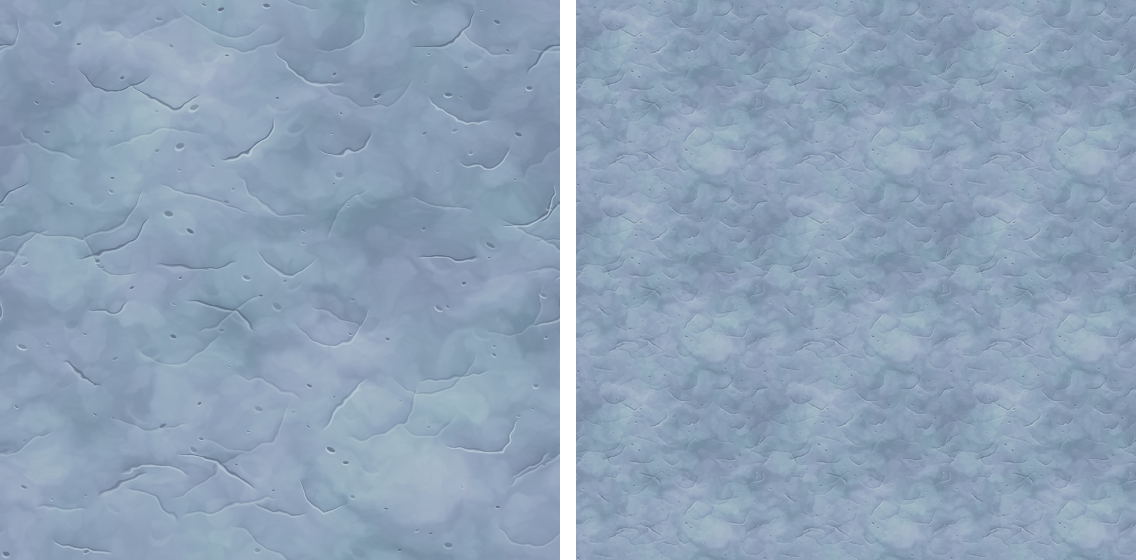
Left, the tile; right, the same tile 3 across and 3 down.
Write a Shadertoy shader that draws this texture.

```glsl
// Weathered blue-grey painted stone: wrapped fbm and soft Voronoi daubs set the
// tone, then curved cracks and small pits are scattered on jittered grids.
// Every grid has a whole number of cells and wraps, so the square tiles.

float hash(vec2 p) {
    return fract(sin(dot(p, vec2(127.1, 311.7))) * 43758.5453);
}

vec2 hash2(vec2 p) {
    return vec2(hash(p), hash(p + 57.31));
}

// Value noise over the unit square, wrapping after n cells
float noise(vec2 uv, vec2 n, float seed) {
    vec2 p = uv * n, i = floor(p), f = fract(p);
    f = f * f * (3.0 - 2.0 * f);
    float a = hash(mod(i, n) + seed);
    float b = hash(mod(i + vec2(1, 0), n) + seed);
    float c = hash(mod(i + vec2(0, 1), n) + seed);
    float d = hash(mod(i + 1.0, n) + seed);
    return mix(mix(a, b, f.x), mix(c, d, f.x), f.y);
}

float fbm(vec2 uv, vec2 n, float seed) {
    float sum = 0.0, amp = 0.5;
    for (int i = 0; i < 5; i++) {
        sum += amp * noise(uv, n, seed + float(i) * 7.7);
        n *= 2.0;
        amp *= 0.5;
    }
    return sum;
}

// Flat brush patches: Voronoi cells of random tone with slightly blended edges
float daubs(vec2 uv, vec2 n, float seed) {
    vec2 p = uv * n, base = floor(p);
    float sum = 0.0, total = 0.0001;
    for (int j = -1; j <= 1; j++)
    for (int i = -1; i <= 1; i++) {
        vec2 cell = base + vec2(i, j), id = mod(cell, n) + seed;
        vec2 q = p - cell - hash2(id);
        float weight = exp(-28.0 * dot(q, q));
        sum += weight * hash(id + 91.7);
        total += weight;
    }
    return sum / total;
}

// Pits: x is the shaded hollow, y the lit lower rim
vec2 pits(vec2 uv, float n, float size, float keep, float seed) {
    vec2 base = floor(uv * n), shade = vec2(0);
    for (int j = -1; j <= 1; j++)
    for (int i = -1; i <= 1; i++) {
        vec2 cell = base + vec2(i, j), id = mod(cell, n) + seed;
        if (hash(id + 13.9) > keep) continue;
        vec2 q = uv - (cell + hash2(id)) / n;
        q.y += q.x * (hash(id + 31.3) - 0.5);
        q.y *= 1.1 + 0.7 * hash(id + 44.1);
        float r = size * mix(0.45, 1.0, hash(id + 5.3));
        float soft = 0.0011 + 0.08 * r;
        float disc = smoothstep(soft, -soft, length(q) - r);
        float hollow = smoothstep(soft, -soft, length(q - vec2(0.15, 0.6) * r) - r);
        vec2 strength = 0.3 + 0.7 * hash2(id + 23.7);
        shade = max(shade, disc * strength * vec2(hollow, 1.0 - hollow));
    }
    return shade;
}

// Cracks: x dark line, y lit lip below it, z soft step between the two sides
vec3 cracks(vec2 uv, float n, float reach, float keep, float seed) {
    vec2 base = floor(uv * n);
    vec3 shade = vec3(0);
    float wobble = 0.014 * (noise(uv, vec2(34), 3.1) - 0.5)
                 + 0.005 * (noise(uv, vec2(90), 8.2) - 0.5);
    for (int j = -1; j <= 1; j++)
    for (int i = -1; i <= 1; i++) {
        vec2 cell = base + vec2(i, j), id = mod(cell, n) + seed;
        if (hash(id + 19.1) > keep) continue;
        vec2 q = uv - (cell + hash2(id)) / n;
        float angle = 1.5 * (hash(id + 3.7) - 0.4);
        q = mat2(cos(angle), -sin(angle), sin(angle), cos(angle)) * q;
        float len = reach * mix(0.45, 1.0, hash(id + 8.9));
        float bend = 1.1 * (hash(id + 27.3) - 0.3);
        float kink = 0.5 * (hash(id + 37.7) - 0.4);
        float y = q.y - bend * q.x * q.x / len - kink * abs(q.x - 0.3 * len) + wobble;
        float taper = clamp(1.0 - abs(q.x) / len, 0.0, 1.0);
        float width = 0.0021 * sqrt(taper);
        float fade = smoothstep(0.0, 0.25, taper);
        vec2 strength = 0.25 + 0.75 * hash2(id + 61.3);
        float dark = smoothstep(width + 0.001, width - 0.001, abs(y));
        float lip = smoothstep(width + 0.001, width - 0.001, abs(y + 0.0035));
        shade.xy = max(shade.xy, fade * strength * vec2(dark, lip));
        shade.z += fade * exp(-abs(y) / 0.016) * smoothstep(-0.001, 0.001, y)
                 - 0.5 * fade * exp(-abs(y) / 0.02) * smoothstep(0.001, -0.001, y);
    }
    return shade;
}

void mainImage(out vec4 fragColor, in vec2 fragCoord) {
    vec2 uv = fragCoord / iResolution.xy;

    // Ragged warp for the brush patches
    vec2 warp = vec2(fbm(uv, vec2(9), 2.3), fbm(uv, vec2(9), 41.9)) - 0.5;
    vec2 painted = uv + 0.11 * warp;

    // Broad clouds, flat strokes and fine mottling
    float tone = 0.5 + 1.1 * (fbm(uv + 0.05 * warp, vec2(3, 4), 5.7) - 0.49);
    tone += 0.5 * (fbm(painted, vec2(7, 11), 15.1) - 0.49);
    tone += 0.30 * (daubs(painted, vec2(7, 10), 21.0) - 0.5);
    tone += 0.20 * (daubs(painted, vec2(17, 25), 33.0) - 0.5);
    tone += 0.09 * (daubs(painted, vec2(48, 64), 47.0) - 0.5);

    // Relief
    vec3 crack = cracks(uv, 6.0, 0.085, 0.7, 11.0);
    vec3 faint = cracks(uv, 7.0, 0.1, 0.65, 71.0);
    vec2 pit = max(pits(uv, 10.0, 0.0095, 0.5, 83.0), pits(uv, 17.0, 0.005, 0.28, 95.0));
    vec2 dent = pits(uv, 8.0, 0.024, 0.5, 107.0);
    tone -= 0.26 * crack.z + 0.18 * faint.z + 0.13 * dent.x - 0.16 * dent.y;
    tone = clamp(tone, 0.0, 1.0);

    // Slate to pale blue, with a slight drift between violet and teal
    vec3 slate = vec3(0.47, 0.55, 0.64), blue = vec3(0.568, 0.648, 0.738);
    vec3 pale = vec3(0.655, 0.735, 0.785);
    vec3 color = mix(mix(slate, blue, min(2.0 * tone, 1.0)), pale, max(2.0 * tone - 1.0, 0.0));
    color += vec3(0.05, -0.02, 0.03) * (fbm(painted, vec2(8), 63.0) - 0.49);
    color = mix(color, vec3(0.33, 0.39, 0.48), max(max(0.8 * crack.x, 0.3 * faint.x), 0.8 * pit.x));
    color = mix(color, vec3(0.77, 0.84, 0.88), max(max(0.6 * crack.y, 0.25 * faint.y), 0.75 * pit.y));
    fragColor = vec4(color, 1.0);
}
```
